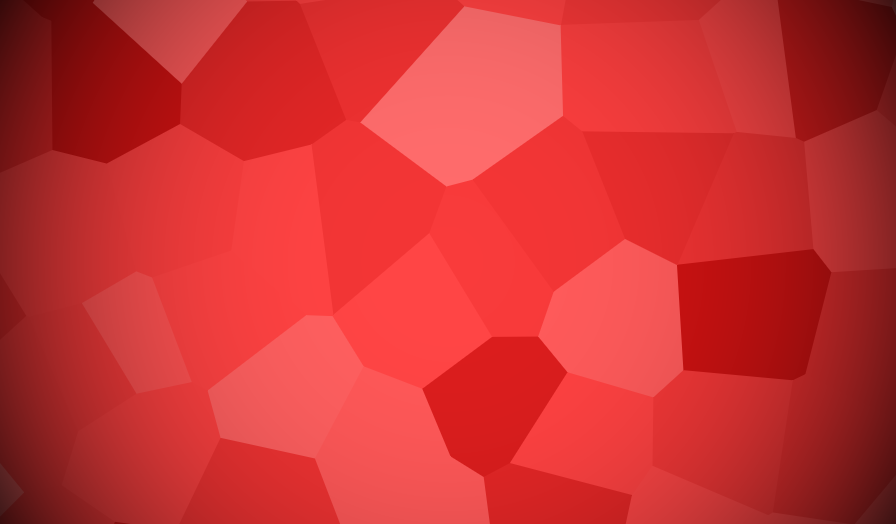
Write a Shadertoy shader that draws this background.

```glsl
// Flat red Voronoi facets in mixed tones, darkened by a round vignette.

// Three hashed values in 0..1 for one grid cell: site x, site y, tone
vec3 hash3(vec2 cell) {
    vec3 q = fract(cell.xyx * vec3(0.1031, 0.1030, 0.0973));
    q += dot(q, q.yxz + 33.33);
    return fract((q.xxy + q.yzz) * q.zyx);
}

// Most facets stay near the base red, a few turn pale pink or deep red
vec3 facetColor(float tone) {
    float t = 2.0 * tone - 1.0;
    float lift = max(0.02 + 0.08 * t + 0.15 * t * t * t, -0.13);
    return min(vec3(0.945, 0.20, 0.20) + lift, 1.0);
}

// Colour of the nearest site, blended over one pixel at the facet border
vec3 facets(vec2 p, float pixel) {
    vec2 home = floor(p);
    vec3 nearest = vec3(0.0), second = vec3(0.0); // site offset xy, tone
    float nearestSq = 1e3, secondSq = 1e3;
    for (int y = -2; y <= 2; y++) {
        for (int x = -2; x <= 2; x++) {
            vec2 cell = home + vec2(x, y);
            vec3 site = hash3(cell + 19.0);
            site.xy += cell - p;
            float distSq = dot(site.xy, site.xy);
            if (distSq < nearestSq) {
                second = nearest;
                secondSq = nearestSq;
                nearest = site;
                nearestSq = distSq;
            } else if (distSq < secondSq) {
                second = site;
                secondSq = distSq;
            }
        }
    }
    // Exact distance to the bisector of the two closest sites
    float gap = max(length(second.xy - nearest.xy), 1e-4);
    float border = (secondSq - nearestSq) / (2.0 * gap);
    float cover = clamp(0.5 + border / pixel, 0.0, 1.0);
    return mix(facetColor(second.z), facetColor(nearest.z), cover);
}

void mainImage(out vec4 fragColor, in vec2 fragCoord) {
    vec2 p = (fragCoord - 0.5 * iResolution.xy) / iResolution.y;
    float density = 4.5; // facets per canvas height
    vec3 color = facets(p * density, density / iResolution.y);

    // Vignette: nearly flat in the middle, steep toward the corners
    float vignette = 1.0 - 0.8 * pow(length(p), 3.3);
    fragColor = vec4(color * max(vignette, 0.0), 1.0);
}
```
